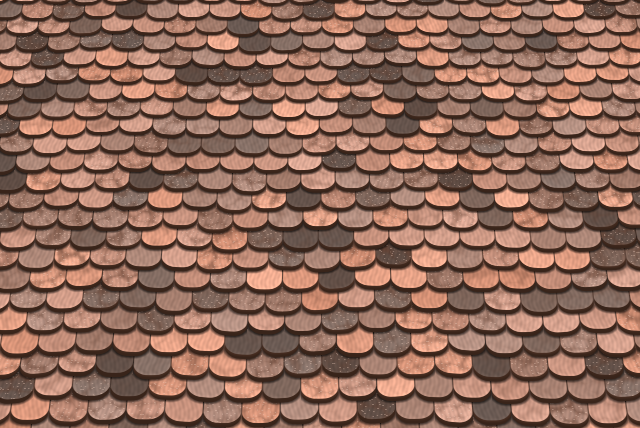
This texture is drawn by a Shadertoy shader. Its source:

```glsl
#define COLUMNS 20.6
#define ROWS 28.0
#define NEARNESS 0.25
#define ROW_PHASE 0.7
#define THICKNESS 0.19
#define CORNER 0.36
#define JITTER 0.07
#define WEAR 0.5

const vec3 PEACH  = vec3(0.90, 0.63, 0.52);
const vec3 SALMON = vec3(0.82, 0.61, 0.53);
const vec3 MUTED  = vec3(0.69, 0.54, 0.48);
const vec3 SLATE  = vec3(0.52, 0.43, 0.39);
const vec3 BROWN  = vec3(0.38, 0.24, 0.18);
const vec3 SHADE  = vec3(0.22, 0.14, 0.10);

vec3 hash3(vec2 p) {
    vec3 q = fract(p.xyx * vec3(0.1031, 0.1030, 0.0973));
    q += dot(q, q.yxz + 33.33);
    return fract((q.xxy + q.yzz) * q.zyx);
}

// Distance to the nearest scattered point
float cellular(vec2 p) {
    vec2 cell = floor(p);
    float nearest = 2.0;
    for (int y = -1; y <= 1; y++)
    for (int x = -1; x <= 1; x++) {
        vec2 c = cell + vec2(x, y);
        nearest = min(nearest, length(c + hash3(c).xy - p));
    }
    return nearest;
}

// Straight-sided tile with a rounded lower end at y = 0, y pointing down
float tileDistance(vec2 p) {
    p.y += 0.25 * p.x * p.x;
    vec2 q = vec2(abs(p.x) - 0.487, p.y) + CORNER;
    return length(max(q, 0.0)) + min(max(q.x, q.y), 0.0) - CORNER;
}

// Fired clay: base tone, soot, streaks and pale flecks
vec3 tileFace(vec2 id, vec2 p) {
    vec3 h = hash3(id + 17.0);
    float patches = sin(id.x * 0.9 + 1.7 * sin(id.y * 0.5)) * sin(id.y * 0.7 + id.x * 0.3);
    float tone = h.x + 0.12 * patches;
    vec3 col = tone < 0.24 ? SLATE : tone < 0.49 ? MUTED : tone < 0.76 ? SALMON : PEACH;
    if (tone < 0.10) col *= 0.76;
    col *= 1.0 + (h.y - 0.5) * vec3(0.14, 0.20, 0.24);

    float soot = smoothstep(0.3, 0.8, cellular(p * vec2(3.0, 2.2) + id * 7.3));
    soot += 0.5 * smoothstep(-0.5, -1.1, p.y);
    col = mix(col, BROWN, WEAR * soot * h.z);

    float streak = sin(p.x * 55.0 + 3.0 * sin(p.y * 4.0 + h.x * 40.0));
    float grain = sin(p.x * 23.0 + h.y * 30.0 + 2.0 * sin(p.y * 9.0));
    col *= 1.0 + 0.035 * streak + 0.03 * grain;

    float fleck = 1.0 - smoothstep(0.08, 0.2, cellular(p * 6.0 + id * 5.1));
    return mix(col, vec3(0.93, 0.80, 0.73), 0.35 * fleck * step(0.55, h.z));
}

void mainImage(out vec4 fragColor, in vec2 fragCoord) {
    vec2 uv = fragCoord / iResolution.xy;

    // Receding roof plane: rows and columns shrink toward the top
    float down = 1.0 - uv.y;
    float scale = 1.0 + NEARNESS * down;
    float across = (uv.x - 0.5) * COLUMNS / scale;
    float v = ROWS * down / scale + ROW_PHASE;
    v += 0.05 * sin(across * 0.8) + 0.03 * sin(across * 1.9 + v * 0.7);
    float aa = 0.9 * COLUMNS / (scale * iResolution.x);

    // Courses from the lowest layer to the topmost
    vec3 col = SHADE;
    for (int i = 1; i >= -1; i--) {
        float row = floor(v) + float(i);
        float x = across + 0.5 * mod(row, 2.0) + 0.06 * sin(row * 2.4);
        vec2 id = vec2(floor(x), row);
        vec3 h = hash3(id);
        float edge = row + 1.0 + (h.x - 0.5) * 2.0 * JITTER;
        vec2 p = vec2(fract(x) - 0.5, v - edge);
        p.y += (h.y - 0.5) * 0.12 * p.x;

        float body = tileDistance(p * vec2(1.0, 0.9));
        float face = tileDistance(vec2(p.x, (p.y + THICKNESS) * 0.9));

        // Cast shadow, then the thick rim, then the lit face
        col *= mix(0.42, 1.0, smoothstep(0.0, 0.13, body));
        vec3 rim = mix(SHADE, BROWN, 0.45 * h.z * smoothstep(0.12, 0.0, face));
        col = mix(col, rim, 1.0 - smoothstep(-aa, aa, body));
        vec3 clay = tileFace(id, p);
        clay *= 1.0 + 0.06 * smoothstep(-0.12, -0.03, face);
        col = mix(col, clay, 1.0 - smoothstep(-aa, aa, face));
    }
    fragColor = vec4(col, 1.0);
}
```
